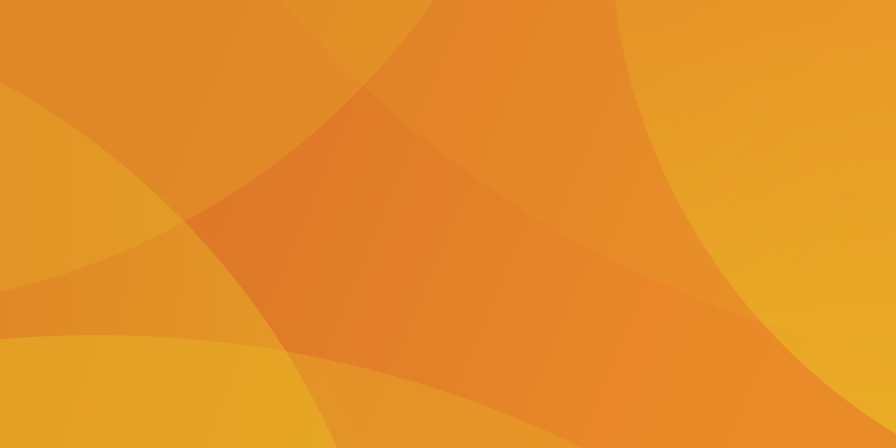
A Shadertoy shader for this background:

```glsl
// Warm orange backdrop: five huge translucent discs overlap on a slanted gradient.
// Each disc tints the ground toward amber with a linear opacity ramp;
// soft slanted bands, two glowing streaks and faint ripples add fine detail.

const vec3 EMBER  = vec3(0.868, 0.468, 0.155);  // ground, left end
const vec3 ORANGE = vec3(0.915, 0.547, 0.158);  // ground, right end
const vec3 AMBER  = vec3(0.915, 0.740, 0.140);  // disc tint
const vec3 STREAK_GLOW = vec3(0.020, -0.004, 0.004);

const float SLANT = 0.42;          // lean of the bands
const float BAND_WIDTH = 0.167;
const float BAND_PHASE = 0.647;
const float BAND_STRENGTH = 0.45;
const float STREAK_WIDTH = 0.055;
const float UPPER_STREAK = 0.735;  // positions along the slanted axis
const float LOWER_STREAK = 1.33;
const float RIPPLE_STRENGTH = 0.007;

// Discs as centre and radius, in units of the canvas height
const int DISC_COUNT = 5;
const int RIGHT_DISC = 3;
const int UPPER_DISC = 4;
const vec3 DISCS[DISC_COUNT] = vec3[](
    vec3(-0.372,  1.949, 1.643),
    vec3(-0.828, -0.699, 1.728),
    vec3( 0.216, -2.206, 2.458),
    vec3( 2.690,  1.166, 1.328),
    vec3( 2.456,  2.575, 2.415));

// Opacity of each disc: value at the origin, change along x, change along y
const vec3 OPACITY[DISC_COUNT] = vec3[](
    vec3(0.23,  0.00,  0.00),
    vec3(0.24,  0.30,  0.00),
    vec3(0.44, -0.16,  0.00),
    vec3(0.68,  0.00, -0.50),
    vec3(0.10,  0.00,  0.00));

float discMask(vec2 p, vec3 disc, float pixel) {
    return smoothstep(pixel, -pixel, length(p - disc.xy) - disc.z);
}

// Slanted coordinate, partly gathered into soft-edged steps
float bandedAxis(float axis) {
    float t = (axis - BAND_PHASE) / BAND_WIDTH;
    float stepped = floor(t) + smoothstep(0.82, 1.0, fract(t)) - 0.4;
    return BAND_PHASE + BAND_WIDTH * mix(t, stepped, BAND_STRENGTH);
}

// Bright core with finer stripes inside
float streak(float axis, float centre) {
    float d = (axis - centre) / STREAK_WIDTH;
    return exp(-d * d) * (0.85 + 0.15 * sin(d * 5.0));
}

// Layered sines drifting up to the right
float ripples(vec2 p) {
    float across = p.y - 0.5 * p.x;
    float wave = sin(across * 58.0 + 2.0 * sin(p.x * 13.0));
    wave += 0.6 * sin(across * 97.0 - p.x * 9.0 + sin(p.y * 21.0));
    float fade = (p.y - 0.62) / 0.2;
    return wave * exp(-fade * fade);
}

void mainImage(out vec4 fragColor, in vec2 fragCoord) {
    vec2 p = fragCoord / iResolution.y;
    float pixel = 0.8 / iResolution.y;
    float axis = p.x - SLANT * p.y;

    // Ground gradient
    vec3 color = mix(EMBER, ORANGE, smoothstep(-0.15, 1.8, bandedAxis(axis)));

    // Streaks meet the rim of the upper disc from either side
    float upper = discMask(p, DISCS[UPPER_DISC], pixel);
    float glow = mix(streak(axis, LOWER_STREAK), streak(axis, UPPER_STREAK), upper);
    color += STREAK_GLOW * glow;

    // Translucent discs
    for (int i = 0; i < DISC_COUNT; i++) {
        float opacity = OPACITY[i].x + dot(OPACITY[i].yz, p);
        float mask = discMask(p, DISCS[i], pixel);
        color = mix(color, AMBER, mask * clamp(opacity, 0.0, 1.0));
    }

    // Ripples inside the right disc
    float right = discMask(p, DISCS[RIGHT_DISC], pixel);
    color += right * RIPPLE_STRENGTH * ripples(p) * vec3(0.5, -0.7, 0.6);

    fragColor = vec4(color, 1.0);
}
```
